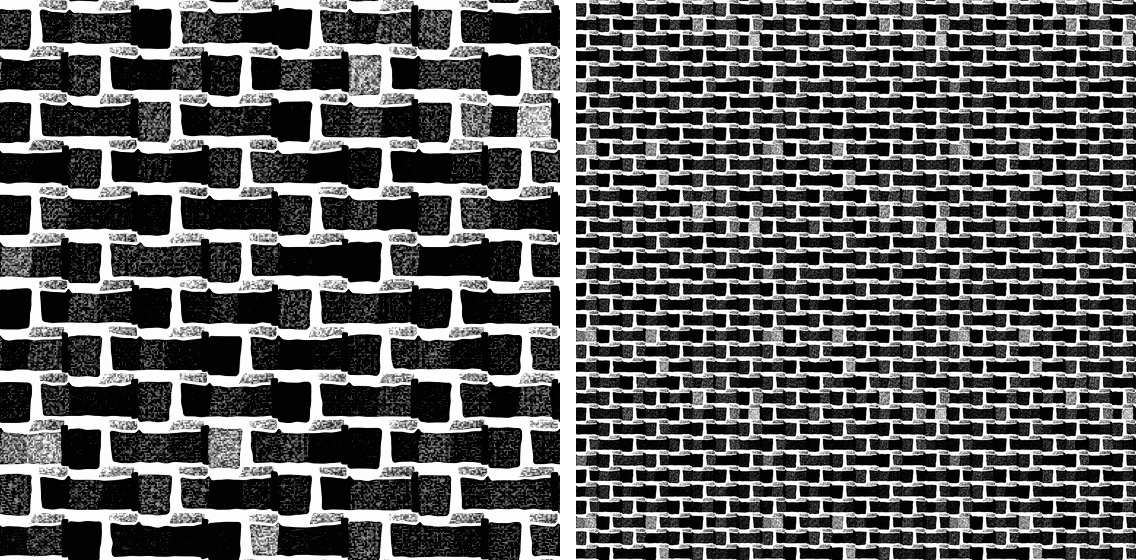
Left, the tile; right, the same tile 3 across and 3 down.
Write a three.js fragment shader that draws this pattern.

```glsl
// Grainy black and white basket weave of wide and narrow bands in staggered rows.
varying vec2 vUv;

#define COLS 4.0            // repeats across
#define ROWS 12.0           // rows down, even so that the stagger wraps
#define CELL vec2(192.0, 64.0) // design units of one repeat
#define START_X 55.0        // left end of the first wide band
#define INK 0.008
#define PAPER 0.992
#define GRAIN_CELLS 384.0   // grains across the canvas
#define GRAIN_DEPTH 0.9
#define WOBBLE 2.6          // unevenness of the outlines
#define SOFTNESS 0.9        // half width of the edge blend
#define WORN_SHARE 0.06     // share of band parts worn pale

float hash(vec2 p) {
  return fract(sin(dot(p, vec2(127.1, 311.7))) * 43758.5453);
}

// Value noise that wraps after a whole number of cells.
float wrapNoise(vec2 p, float period) {
  vec2 i = floor(p), f = fract(p);
  f = f * f * (3.0 - 2.0 * f);
  vec2 a = mod(i, period), b = mod(i + 1.0, period);
  return mix(mix(hash(a), hash(vec2(b.x, a.y)), f.x),
             mix(hash(vec2(a.x, b.y)), hash(b), f.x), f.y);
}

float roundBox(vec2 p, vec2 lo, vec2 hi, float radius) {
  vec2 q = abs(p - 0.5 * (lo + hi)) - 0.5 * (hi - lo) + radius;
  return length(max(q, 0.0)) + min(max(q.x, q.y), 0.0) - radius;
}

float cover(float d) {
  return 1.0 - smoothstep(-SOFTNESS, SOFTNESS, d);
}

// Random tone of one band part: mostly ink, some speckled, few worn pale.
float partTone(vec2 id, float part) {
  vec2 seed = id + vec2(17.3, 5.9) * (part + 1.0);
  float worn = step(1.0 - WORN_SHARE, hash(seed + 41.7));
  return mix(-0.42, 0.23, hash(seed)) + worn * mix(0.3, 0.7, hash(seed + 9.1));
}

float speckle(float tone, float grain) {
  return clamp(tone + (grain - 0.5) * GRAIN_DEPTH, INK, PAPER);
}

// Lays one repeat over the shade; p runs right and down from its wide band.
float weave(float shade, vec2 p, vec2 id, float grain) {
  float shift = hash(id + 3.7) - 0.5;
  float sag = (p.x - 72.0 - 16.0 * shift) / 58.0;
  float peak = (p.x - 40.0 - 3.0 * shift) / 3.5;
  float brim = 18.5 - 3.2 * min(sag * sag, 1.6) - 5.0 * exp(-peak * peak);

  // Grey flaps behind the upper rim
  float rim = p.y - brim + 4.0;
  float flapLeft = roundBox(p, vec2(-2.0 + 0.15 * p.y, 0.5), vec2(37.0, 30.0), 3.0);
  float flapRight = roundBox(p, vec2(87.0 - 0.45 * p.y, 0.0), vec2(129.0, 30.0), 2.0);
  float across = p.x < 60.0 ? p.x / 38.0 : (p.x - 82.0) / 48.0;
  float flapTone = 0.82 - 0.25 * across - 0.016 * p.y
                 + 0.25 * (hash(id + (p.x < 60.0 ? 2.3 : 6.1)) - 0.5);
  shade = mix(shade, speckle(flapTone, grain),
              cover(max(min(flapLeft, flapRight), rim)));

  // Wide band of three parts, its upper edge bent to the brim
  vec2 w = p;
  w.x -= 0.09 * (p.y - 16.0) * (1.0 - clamp(p.x / 128.0, 0.0, 1.0));
  w.y += (18.0 - brim) * (1.0 - smoothstep(20.0, 48.0, p.y));
  float wide = roundBox(w, vec2(0.0, 18.0), vec2(129.0, 59.0 + 2.0 * shift), 4.0);
  float lean = 0.08 * (p.y - 38.0);
  float seamA = 41.0 + 4.0 * shift - lean;
  float seamB = 82.0 + 10.0 * (hash(id + 8.2) - 0.5) - lean;
  float tone = mix(partTone(id, 0.0), partTone(id, 1.0),
                   smoothstep(-1.0, 1.0, p.x - seamA));
  tone = mix(tone, partTone(id, 2.0), smoothstep(-1.0, 1.0, p.x - seamB));
  tone -= 0.18 * smoothstep(-5.0, 0.0, wide);
  shade = mix(shade, speckle(tone, grain), cover(wide));

  // Narrow band, tapered on the right
  vec2 n = p;
  n.x += 0.07 * (p.y - 12.0) * smoothstep(136.0, 180.0, p.x);
  float narrow = roundBox(n, vec2(134.0, 12.0 + 2.0 * shift),
                          vec2(181.0, 67.0 + 2.0 * shift), 5.0);
  tone = partTone(id, 3.0) - 0.2 * smoothstep(-6.0, 0.0, narrow);
  shade = mix(shade, speckle(tone, grain), cover(narrow));

  // Dark fold between the bands
  float fold = roundBox(p, vec2(125.0, 7.0), vec2(135.0, 62.0 + 3.0 * shift), 3.0);
  return mix(shade, INK, cover(fold));
}

void main() {
  vec2 canvas = vec2(vUv.x, 1.0 - vUv.y);
  vec2 wobble = vec2(wrapNoise(canvas * 64.0, 64.0),
                     wrapNoise(canvas * 64.0 + 31.0, 64.0)) - 0.5;
  vec2 p = canvas * vec2(COLS, ROWS) * CELL + wobble * WOBBLE;
  float grain = wrapNoise(canvas * GRAIN_CELLS, GRAIN_CELLS);
  float shade = PAPER;

  // The row above hangs over the top of the current one.
  for (int k = 1; k >= 0; k--) {
    float row = floor(p.y / CELL.y) - float(k);
    float x = p.x - START_X - 0.5 * CELL.x * mod(row, 2.0) + 6.0;
    float col = floor(x / CELL.x);
    vec2 local = vec2(x - col * CELL.x - 6.0, p.y - row * CELL.y);
    shade = weave(shade, local, mod(vec2(col, row), vec2(COLS, ROWS)), grain);
  }
  gl_FragColor = vec4(vec3(shade), 1.0);
}
```
